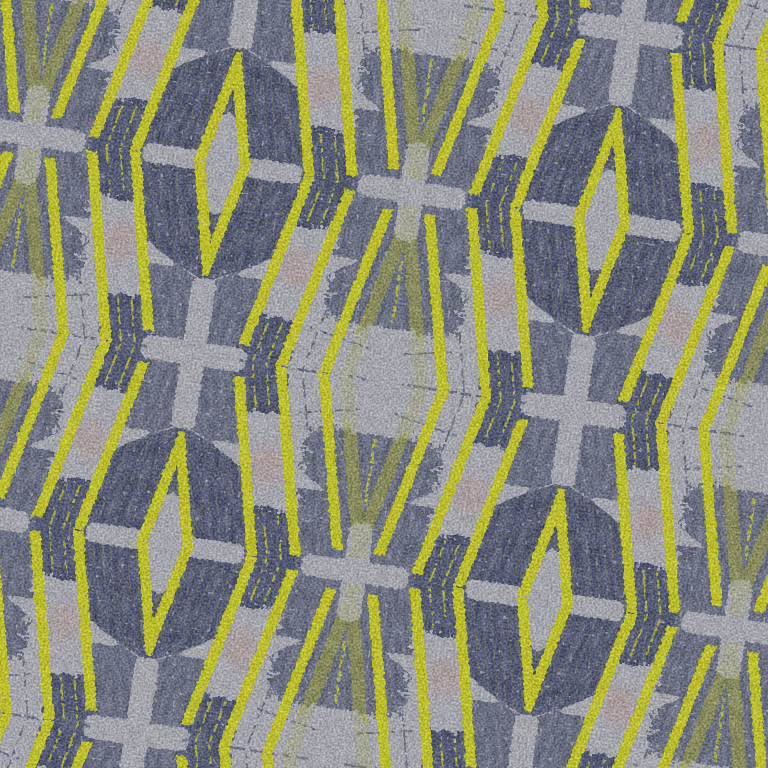
Write a WebGL 1 fragment shader that draws this pattern.

```glsl
precision highp float;
// Woven kaleidoscope cloth: slanted yellow bands, pale crosses and dark panels.
// A tilted square lattice is folded by mirrors into a quarter cell, where every
// part is a distance function; gradient noise frays edges and adds grain.

#define REPEATS 2.0
#define TILT 0.149
#define ANCHOR vec2(0.5365, 0.25)
#define SLANT 0.227
#define BAND_HALF 5.4
#define FRAY 9.0
#define GRAIN 0.21
#define PALE vec3(0.645, 0.645, 0.675)
#define MID vec3(0.415, 0.435, 0.505)
#define DARK vec3(0.335, 0.36, 0.455)
#define YELLOW vec3(0.735, 0.74, 0.18)

uniform vec2 u_resolution;

const float CELL = 384.0; // motif units per repeat
const float HALF = 192.0;
float aa;

vec2 randomGradient(vec2 cell) {
  vec3 h = fract(vec3(cell.xyx) * vec3(0.1031, 0.1030, 0.0973));
  h += dot(h, h.yzx + 33.33);
  float angle = 6.2832 * fract((h.x + h.y) * h.z);
  return vec2(cos(angle), sin(angle));
}

float gradientNoise(vec2 p) {
  vec2 i = floor(p), f = fract(p);
  vec2 w = f * f * f * (f * (f * 6.0 - 15.0) + 10.0);
  vec2 e = vec2(1.0, 0.0);
  float a = dot(randomGradient(i), f);
  float b = dot(randomGradient(i + e.xy), f - e.xy);
  float c = dot(randomGradient(i + e.yx), f - e.yx);
  float d = dot(randomGradient(i + e.xx), f - e.xx);
  return mix(mix(a, b, w.x), mix(c, d, w.x), w.y);
}

float fill(float d) { return 1.0 - smoothstep(-aa, aa, d); }

float roundBox(vec2 p, vec2 size, float r) {
  vec2 d = abs(p) - size + r;
  return length(max(d, 0.0)) + min(max(d.x, d.y), 0.0) - r;
}

// Slanted band limited to a range of heights
float band(float offset, float v, float low, float high) {
  return max(abs(offset) - BAND_HALF, max(low - v, v - high));
}

void main() {
  aa = 0.6 * CELL * REPEATS / min(u_resolution.x, u_resolution.y);
  vec2 d = gl_FragCoord.xy / u_resolution;
  d = (vec2(d.x, 1.0 - d.y) - ANCHOR) * CELL * REPEATS;
  float cs = cos(TILT), sn = sin(TILT);
  vec2 p = vec2(cs * d.x + sn * d.y, cs * d.y - sn * d.x);
  vec2 q = abs(mod(p + HALF, CELL) - HALF);
  vec2 far = HALF - q;
  float c = q.x - SLANT * q.y;

  float jag = FRAY * (gradientNoise(q * 0.11) + 0.6 * gradientNoise(q * 0.31));
  float wobble = 2.6 * gradientNoise(p * 0.27);
  float dash = smoothstep(-0.12, 0.0, gradientNoise(p * 0.19 + 7.0));

  // Fan around the small cross, blocks between bands, panels beside the diamond
  vec3 col = PALE;
  float fan = fill(max(q.x - 68.0, q.y + 0.25 * q.x - 150.0) + 1.6 * jag);
  float block = fill(max(abs(c - 82.0) - 25.0, 48.0 - abs(q.y - 96.0)) + jag);
  float roof = q.y + 0.5 * far.x - 120.0;
  float side = 104.0 - c;
  float panel = fill(max(side, roof) + 0.3 * wobble);
  col = mix(col, MID, fan);
  col = mix(col, MID, fill(max(side, -roof) + 0.5 * jag));
  col = mix(col, DARK, max(block, panel));
  float cloth = 1.0 - smoothstep(0.43, 0.6, col.r);

  // Weave streaks, mottling and pale flecks
  float stripe = smoothstep(0.55, 0.95, cos(c * 0.74)) * dash;
  col = mix(col, vec3(0.50, 0.51, 0.36), 0.45 * panel * stripe);
  col += cloth * 0.09 * gradientNoise(vec2(c * 0.16, q.y * 0.05));
  float fleck = smoothstep(0.34, 0.5, gradientNoise(p * 0.21 + 31.0));
  col = mix(col, PALE, 0.7 * fleck * cloth);

  // Star spikes with a rosy heart
  vec2 s = q - vec2(103.0, 92.0);
  vec2 axis = normalize(vec2(59.0, 16.0));
  float along = abs(dot(s, axis));
  float across = abs(dot(s, vec2(-axis.y, axis.x)));
  col = mix(col, PALE, fill(across - 20.0 * (1.0 - along / 63.0) + 0.3 * jag));
  float heart = 1.0 - smoothstep(8.0, 26.0, length(s * vec2(1.2, 0.9)));
  col = mix(col, vec3(0.67, 0.59, 0.58), 0.65 * heart);

  // Pale octagon, diamond, crosses and bar
  vec2 o = vec2(q.x, far.y);
  float pale = max(max(o.x - 51.0, o.y - 54.0), (o.x + o.y) * 0.707 - 54.0) + 0.4 * jag;
  pale = min(pale, max(169.0 - c, q.y - 52.0 + 0.6 * far.x) + wobble);
  float cross = min(roundBox(q, vec2(54.0, 11.0), 9.0), roundBox(q, vec2(12.0, 50.0), 10.0));
  cross = min(cross, min(roundBox(far, vec2(53.0, 12.0), 9.0), roundBox(far, vec2(12.0, 76.0), 6.0)));
  cross = min(cross, roundBox(vec2(far.x, q.y), vec2(80.0, 10.0), 8.0));
  pale = fill(min(pale, cross + wobble));
  col = mix(col, PALE, pale);

  // Broken dark seams on the mirror axes and in the pale gaps
  float seam = max(far.y - 1.3, abs(q.x - 82.0) - 64.0);
  seam = min(seam, max(q.y - 2.0, abs(q.x - 84.0) - 28.0));
  seam = min(seam, max(abs(c - 38.0) - 1.0, 115.0 - q.y));
  seam = min(seam, max(abs(q.y - 165.0 + 0.2 * q.x) - 1.0, abs(q.x - 48.0) - 32.0));
  col = mix(col, DARK, 0.75 * dash * fill(seam + 0.4 * wobble));

  // Sheer bands crossing in the small cross, then fine yellow stitches
  float sheer = min(abs(c + 5.5), abs(q.x + SLANT * q.y - 5.5)) - 7.0;
  sheer = fill(max(sheer, 14.0 - q.y) + wobble);
  col = mix(col, vec3(0.64, 0.64, 0.24), sheer * mix(0.52, 0.22, pale));
  float stitch = max(q.x - 1.6, abs(q.y - 102.0) - 32.0);
  stitch = min(stitch, max(abs(abs(c - 82.0) - 7.0) - 1.1, 52.0 - abs(q.y - 96.0)));
  col = mix(col, YELLOW, 0.8 * dash * fill(stitch + 0.4 * wobble));

  // Solid yellow bands and diamond outline
  float yellow = min(band(c - 16.5, q.y, 20.0, HALF), band(c - 60.0, q.y, 7.0, HALF));
  yellow = min(yellow, min(band(c - 104.0, q.y, 0.0, 176.0), band(c - 169.0, q.y, 0.0, 113.0)));
  col = mix(col, YELLOW, fill(yellow + wobble));

  col += GRAIN * gradientNoise(p * 0.47) + 0.04 * gradientNoise(p * 0.09);
  gl_FragColor = vec4(clamp(col, 0.0, 1.0), 1.0);
}
```
